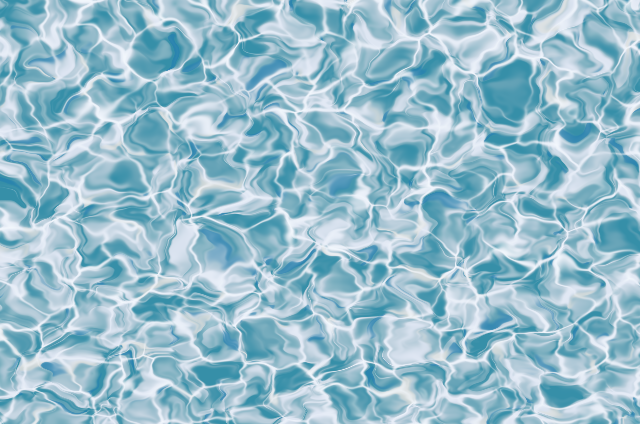
Give the GLSL for this texture, as a Shadertoy shader.

```glsl
// Sunlit pool water: a net of pale caustic lines over folded teal reflections.

#define CELLS 12.0        // caustic cells per canvas height
#define CELL_ASPECT 0.88  // below one makes cells wider than high
#define SWIRL 0.70        // bending of the caustic net
#define RIPPLE 0.14       // fine sideways wobble
#define REFRACTION 0.75   // folding of the reflections
#define CONTOURS 17.0     // density of the nested bands
#define LINE_WIDTH 0.085  // caustic width in cells
#define CONTRAST 1.05
#define EXPOSURE -0.46
#define WHITE vec3(0.95, 0.97, 0.99)
#define DEEP_BLUE vec3(0.12, 0.48, 0.70)
#define WARM_GLINT vec3(0.87, 0.87, 0.83)

// Palette from shade to light, and the area rank of each tone
const vec3 TONES[6] = vec3[6](
    vec3(0.21, 0.56, 0.66), vec3(0.38, 0.63, 0.71), vec3(0.51, 0.70, 0.76),
    vec3(0.64, 0.76, 0.82), vec3(0.75, 0.82, 0.87), vec3(0.87, 0.90, 0.95));
const float RANKS[6] = float[6](0.05, 0.18, 0.35, 0.54, 0.75, 0.93);

vec2 hash2(vec2 p) {
    vec3 a = fract(p.xyx * vec3(0.1031, 0.1030, 0.0973));
    a += dot(a, a.yzx + 33.33);
    return fract((a.xx + a.yz) * a.zy);
}

float cornerSlope(vec2 corner, vec2 offset) {
    float angle = 6.2832 * hash2(corner).x;
    return dot(vec2(cos(angle), sin(angle)), offset);
}

float gradientNoise(vec2 p) {
    vec2 i = floor(p), f = p - i;
    vec2 u = f * f * f * (f * (f * 6.0 - 15.0) + 10.0);
    vec2 e = vec2(1.0, 0.0);
    return mix(mix(cornerSlope(i, f), cornerSlope(i + e, f - e), u.x),
               mix(cornerSlope(i + e.yx, f - e.yx), cornerSlope(i + 1.0, f - 1.0), u.x), u.y);
}

vec2 noiseVector(vec2 p) {
    return vec2(gradientNoise(p), gradientNoise(p + vec2(41.7, 17.3)));
}

// Distances to the three nearest cell centres, and a random value of the nearest
vec4 nearestCells(vec2 p) {
    vec2 base = floor(p);
    vec4 near = vec4(9.0, 9.0, 9.0, 0.0);
    for (int y = -1; y <= 1; y++)
    for (int x = -1; x <= 1; x++) {
        vec2 id = base + vec2(x, y);
        vec2 random = hash2(id + 60.0);
        float d = length(id + 0.5 + 0.85 * (random - 0.5) - p);
        if (d < near.x) near = vec4(d, near.xy, hash2(id + 130.0).y);
        else if (d < near.y) near.yz = vec2(d, near.y);
        else near.z = min(near.z, d);
    }
    return near;
}

// Flat patches with crisp borders, from -1 to 1
float patches(vec2 p, float softness) {
    return 2.0 * smoothstep(-softness, softness, gradientNoise(p)) - 1.0;
}

vec3 waterColor(float rank) {
    vec3 color = TONES[0];
    for (int i = 1; i < 6; i++)
        color = mix(color, TONES[i], clamp((rank - RANKS[i - 1]) / (RANKS[i] - RANKS[i - 1]), 0.0, 1.0));
    return color;
}

void mainImage(out vec4 fragColor, in vec2 fragCoord) {
    vec2 uv = fragCoord / iResolution.y;

    // Bent surface, a little denser toward the bottom
    vec2 p = CELLS * vec2(CELL_ASPECT, 1.0) * vec2(uv.x, uv.y * (1.15 - 0.15 * uv.y)) + 20.0;
    vec2 surface = p + SWIRL * noiseVector(p * 0.7) + 0.2 * noiseVector(p * 2.0 + 7.0);
    surface.x += RIPPLE * gradientNoise(p * vec2(1.0, 4.0));

    // Caustic net of uneven strength with bright junctions
    vec4 cell = nearestCells(surface);
    float gap = cell.y - cell.x;
    float strength = 0.65 + 1.2 * gradientNoise(p * 0.9 + 31.0);
    float width = LINE_WIDTH * (0.95 + 0.9 * gradientNoise(p * 1.3 + 53.0));
    float line = exp(-gap * gap / (width * width)) * clamp(strength, 0.25, 1.0);
    float halo = exp(-5.0 * gap);
    float junction = exp(-6.0 * (cell.z - cell.x));

    // Reflections folded by repeated refraction, with thin pale threads
    vec2 folded = surface + REFRACTION * noiseVector(surface * 1.1 + 3.0);
    folded += 0.4 * noiseVector(folded * 1.8 + 11.0);
    float thread = abs(gradientNoise(folded * 0.95 + 71.0));
    thread = exp(-thread * thread / 0.0022) * smoothstep(-0.25, 0.2, gradientNoise(p * 1.1 + 83.0));

    // Nested rings follow both the folds and the round cells
    float rings = sin(CONTOURS * (gradientNoise(folded * 0.8 + 5.0) + 0.45 * cell.x));

    float tone = 0.50 * patches(folded * 0.95, 0.09)
               + 0.42 * patches(folded * 1.7 + 20.0, 0.10)
               + 0.38 * rings
               + 0.75 * gradientNoise(folded * 3.0 + 9.0)
               + 0.80 * (cell.w - 0.5) * smoothstep(0.0, 0.25, gap);
    tone = CONTRAST * tone + EXPOSURE + 1.3 * line + 0.5 * halo + 0.6 * junction + 0.7 * thread;
    vec3 color = waterColor(1.0 / (1.0 + exp(-1.7 * tone)));

    // Sparse blue depths and warm glints
    float blue = smoothstep(0.30, 0.42, gradientNoise(folded * 1.9 + 97.0));
    float warm = smoothstep(0.26, 0.45, gradientNoise(folded * 1.4 + 113.0));
    color = mix(color, DEEP_BLUE, 0.55 * blue * (1.0 - line) * smoothstep(0.8, -0.4, tone));
    color = mix(color, WARM_GLINT, 0.5 * warm * smoothstep(-0.2, 0.6, tone));

    // White cores of the caustics
    color = mix(color, WHITE, clamp(0.5 * line + 0.5 * line * junction + 0.2 * thread, 0.0, 0.95));
    fragColor = vec4(color, 1.0);
}
```
